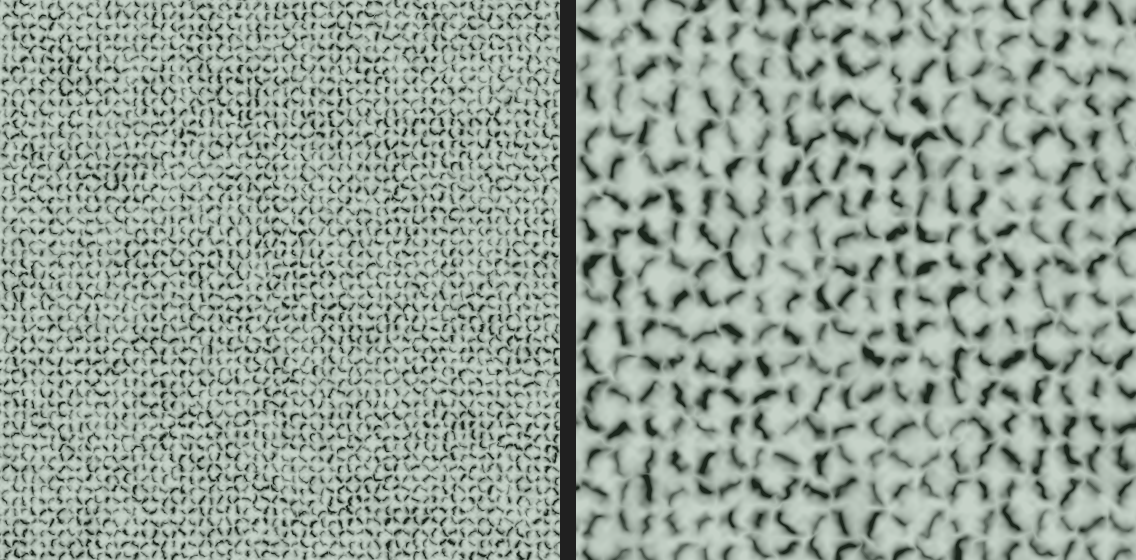
Left: the whole. Right: its middle third, enlarged.
Give the GLSL for this texture, as a Shadertoy shader.

```glsl
// Pale green woven cloth: rows of plump staggered stitches parted by short dark gaps.
// Each grid cell holds one slanted gap, leaning left and right by turns as on a checkerboard;
// hashed jitter, fibre noise and slow drift make the weave uneven.

const vec2 GRID = vec2(60.0, 52.0);   // gaps across and down; 30 stitches per row
const vec3 YARN_LIGHT = vec3(0.775, 0.825, 0.785);
const vec3 GAP_DARK = vec3(0.105, 0.150, 0.110);

float hash(vec2 p) {
    return fract(sin(dot(p, vec2(127.1, 311.7))) * 43758.5453);
}

float valueNoise(vec2 p) {
    vec2 i = floor(p);
    vec2 f = fract(p);
    f = f * f * (3.0 - 2.0 * f);
    float low = mix(hash(i), hash(i + vec2(1.0, 0.0)), f.x);
    float high = mix(hash(i + vec2(0.0, 1.0)), hash(i + vec2(1.0)), f.x);
    return mix(low, high, f.y);
}

vec2 rotate(vec2 p, float angle) {
    float c = cos(angle);
    float s = sin(angle);
    return vec2(c * p.x - s * p.y, s * p.x + c * p.y);
}

// Distance to a slightly bowed stroke lying along x.
float strokeDistance(vec2 p, float halfLength, float bow) {
    p.y += bow * (p.x * p.x - 0.03);
    return length(vec2(max(abs(p.x) - halfLength, 0.0), p.y));
}

// Darkness of the gap in one cell, at a place given in row heights from its centre.
float gapDarkness(vec2 offset, vec2 cell, float wear) {
    float lean = mod(cell.x + cell.y, 2.0) < 0.5 ? 1.0 : -1.0;
    vec2 jitter = vec2(hash(cell + 3.1), hash(cell + 8.7)) - 0.5;
    float angle = lean * mix(0.45, 1.40, hash(cell + 15.3));
    float halfLength = mix(0.17, 0.36, hash(cell + 21.9));
    float bow = lean * mix(-0.3, 1.2, hash(cell + 34.2));
    float strength = mix(0.55, 1.22, hash(cell + 47.6)) * wear;
    vec2 q = rotate(offset - jitter * vec2(0.20, 0.24), -angle);
    float d = strokeDistance(q, halfLength, bow);
    return strength * exp(-max(d - 0.025, 0.0) / 0.135);
}

// Strongest gap among the neighbouring cells.
float weave(vec2 p, float wear) {
    vec2 g = p * GRID;
    vec2 home = floor(g);
    float dark = 0.0;
    for (int y = -1; y <= 1; y++) {
        for (int x = -1; x <= 1; x++) {
            vec2 cell = home + vec2(x, y);
            vec2 offset = (g - cell - 0.5) * GRID.y / GRID;
            dark = max(dark, gapDarkness(offset, cell, wear));
        }
    }
    return dark;
}

// Short hairs crossing in two directions.
float fibres(vec2 p) {
    float rising = valueNoise(rotate(p, -0.8) * vec2(110.0, 300.0));
    float falling = valueNoise(rotate(p, 0.7) * vec2(110.0, 300.0) + 57.0);
    return 0.5 * (rising + falling) - 0.5;
}

void mainImage(out vec4 fragColor, in vec2 fragCoord) {
    vec2 uv = fragCoord / iResolution.xy;

    // Slow drift of the rows, and fuzzy edges.
    vec2 drift = vec2(valueNoise(uv * 9.0), valueNoise(uv * 9.0 + 31.0)) - 0.5;
    vec2 fuzz = vec2(valueNoise(uv * 210.0), valueNoise(uv * 210.0 + 73.0)) - 0.5;
    vec2 p = uv + drift * 0.006 + fuzz * 0.0035;

    // Worn patches weaken the gaps.
    float wear = mix(0.82, 1.18, valueNoise(uv * 13.0 + 11.0));
    float hair = fibres(uv);
    float dark = weave(p, wear) * (1.0 + 0.55 * hair);

    // Soft smudges, hairs and grain over the yarn.
    float smudge = valueNoise(uv * 42.0 + 5.0);
    dark += 0.08 * smudge * smudge - 0.02;
    dark += 0.14 * hair + 0.05 * (valueNoise(uv * 256.0 + 19.0) - 0.5);

    vec3 color = mix(YARN_LIGHT, GAP_DARK, clamp(dark, 0.0, 1.0));
    fragColor = vec4(color, 1.0);
}
```
